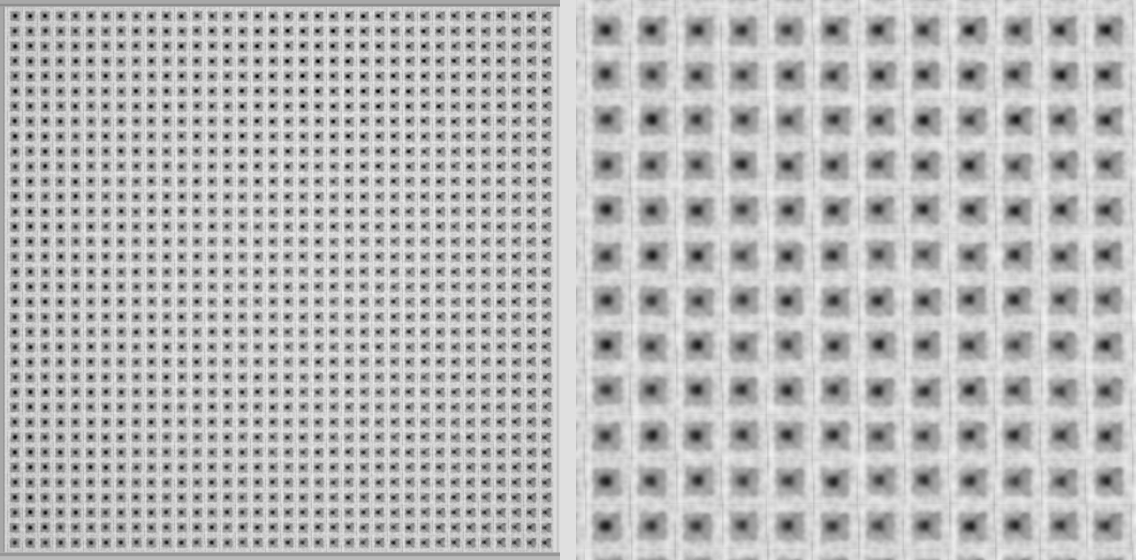
Left, the full canvas; right, a detail of the centre.
Reproduce this pattern procedurally as a Shadertoy shader.

```glsl
float hash(vec2 p) {
    p = fract(p * vec2(0.1731, 0.2897));
    p += dot(p, p.yx + 23.7);
    return fract(p.x * p.y * 37.3);
}

float cellular(vec2 p) {
    vec2 base = floor(p);
    float nearest = 2.0;
    for (int y = -1; y <= 1; y++)
    for (int x = -1; x <= 1; x++) {
        vec2 cell = base + vec2(x, y);
        vec2 seed = cell + vec2(hash(cell), hash(cell + 41.0));
        nearest = min(nearest, length(p - seed));
    }
    return nearest;
}

float roundedBox(vec2 p, vec2 halfSize, float radius) {
    vec2 q = abs(p) - halfSize + radius;
    return length(max(q, 0.0)) + min(max(q.x, q.y), 0.0) - radius;
}

float band(float x, float center, float halfWidth, float soft) {
    return 1.0 - smoothstep(halfWidth - soft, halfWidth + soft, abs(x - center));
}

// Tapered pit whose apex drifts left across the sheet
float pitShade(vec2 p, vec2 id, vec2 uv) {
    float side = id.x / 35.0;
    vec2 q = p - vec2(mix(0.0, -0.13, side), 0.02);
    float rightWall = smoothstep(-0.07, 0.07, q.x - abs(q.y) * 0.85 + 0.04);
    float leftWall = smoothstep(-0.07, 0.07, -q.x - abs(q.y));
    float shade = mix(0.57, 0.66, side) + 0.12 * abs(q.y);
    shade = mix(shade, mix(0.56, 0.48, side) + 0.3 * max(q.x, 0.0), rightWall);
    shade = mix(shade, 0.60, leftWall);
    shade -= 0.10 * side * smoothstep(0.0, 0.25, p.y) * smoothstep(-0.1, 0.2, p.x);

    vec2 fromShadow = (uv - vec2(0.6, 0.86)) * vec2(4.0, 6.0);
    float depth = mix(0.44, 0.32, side) + 0.14 * exp(-dot(fromShadow, fromShadow));
    depth += 0.14 * (hash(id) - 0.5);
    float core = exp(-pow(length(q) / 0.145, 2.6));
    return shade - depth * core;
}

void mainImage(out vec4 fragColor, in vec2 fragCoord) {
    vec2 uv = fragCoord / iResolution.xy;
    float pixel = 1.0 / min(iResolution.x, iResolution.y);

    // 36 by 36 grid of pits
    vec2 grid = (uv - vec2(0.0268, 0.0308)) / vec2(0.02712, 0.02686);
    vec2 id = clamp(floor(grid + 0.5), 0.0, 35.0);
    vec2 p = grid - id;
    vec2 pitPos = p + 0.04 * (vec2(hash(id + 7.0), hash(id + 19.0)) - 0.5);
    float soft = max(0.06, pixel * 25.0);

    // Plate with grain and broad shading
    float grain = cellular(uv * 165.0) - 0.45;
    vec2 fromCenter = uv - vec2(0.55, 0.55);
    float light = 0.03 - 0.14 * dot(fromCenter, fromCenter);
    float shade = 0.822 + light + 0.11 * grain;

    // Broken seams, paired with a bright lip
    vec2 seam = 1.0 - smoothstep(0.0, 0.08, abs(abs(p) - 0.5));
    vec2 wear = smoothstep(-0.4, 0.8, sin(uv.yx * vec2(97.0, 83.0) + id * 2.4));
    shade -= dot(seam * wear, vec2(0.07, 0.025));
    shade += 0.035 * band(p.x, -0.40, 0.05, 0.04);

    // Pit with a darkened shoulder
    float pit = roundedBox(pitPos, vec2(0.30, 0.31), 0.08) + 0.03 * grain;
    shade -= 0.06 * (1.0 - smoothstep(0.0, 0.14, pit));
    float pitWall = pitShade(pitPos, id, uv) + light + 0.07 * grain;
    shade = mix(shade, pitWall, 1.0 - smoothstep(-soft, soft, pit));

    // Bevelled border
    float edge = max(0.0012, pixel);
    shade = mix(shade, 0.87, 0.6 * band(uv.x, 0.011, 0.002, edge));
    shade = mix(shade, 0.66, 1.0 - smoothstep(0.007 - edge, 0.007 + edge, uv.x));
    shade = mix(shade, 0.50, 0.8 * band(uv.x, 0.007, 0.001, edge));
    shade = mix(shade, 0.86, smoothstep(0.988 - edge, 0.988 + edge, uv.x));
    shade = mix(shade, 0.74, 0.7 * band(uv.x, 0.996, 0.002, edge));
    shade = mix(shade, 0.66, smoothstep(0.988 - edge, 0.988 + edge, uv.y));
    shade = mix(shade, 0.52, 0.8 * band(uv.y, 0.991, 0.002, edge));
    shade = mix(shade, 0.73, 1.0 - smoothstep(0.014 - edge, 0.014 + edge, uv.y));
    shade = mix(shade, 0.56, 0.85 * band(uv.y, 0.010, 0.003, edge));

    fragColor = vec4(vec3(clamp(shade, 0.0, 1.0)), 1.0);
}
```
